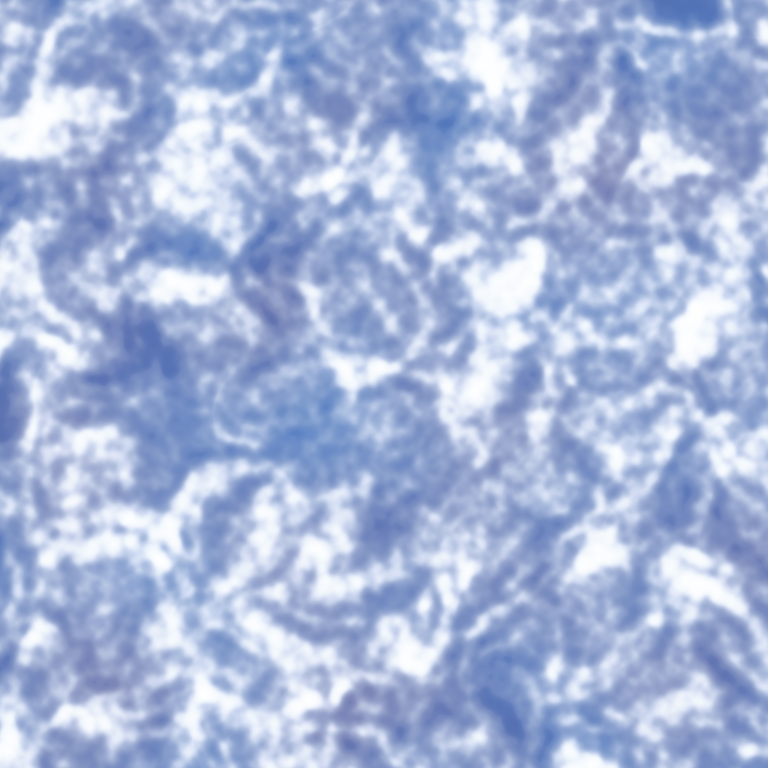
Give the GLSL for this texture, as a WebGL 1 fragment shader.

```glsl
precision highp float;
uniform vec2 u_resolution;

// Stain colours, deep to bare
const vec3 INK    = vec3(0.33, 0.44, 0.70);
const vec3 DEEP   = vec3(0.44, 0.53, 0.75);
const vec3 BLUE   = vec3(0.52, 0.60, 0.78);
const vec3 MID    = vec3(0.60, 0.67, 0.83);
const vec3 PALE   = vec3(0.70, 0.76, 0.88);
const vec3 MIST   = vec3(0.82, 0.86, 0.95);
const vec3 GAP    = vec3(0.95, 0.97, 0.99);
const vec3 BARE   = vec3(1.0);
const vec3 VIOLET = vec3(0.016, -0.004, -0.012);

// Feature frequencies, in cells per canvas height
const float REGION_FREQ = 4.0;
const float STRAND_FREQ = 7.0;
const float CLUMP_FREQ  = 14.0;
const float SPECK_FREQ  = 26.0;
const float FINE_FREQ   = 50.0;
const float GRAIN_FREQ  = 95.0;

// Feature strengths
const float REGION_AMP = 0.25;
const float STRAND_AMP = 0.50;
const float CLUMP_AMP  = 0.55;
const float SPECK_AMP  = 0.45;
const float FINE_AMP   = 0.30;
const float GRAIN_AMP  = 0.07;

const float STRAND_ANGLE = 1.15;
const float STRAND_STRETCH = 1.55;
const float WARP = 0.018;
const float NOISE_DEVIATION = 0.2117;

vec2 randomDirection(vec2 cell) {
  float angle = 6.28318 * fract(sin(dot(cell, vec2(127.1, 311.7))) * 43758.5453);
  return vec2(cos(angle), sin(angle));
}

// Gradient noise scaled to unit deviation
float noise(vec2 p) {
  vec2 i = floor(p), f = fract(p);
  vec2 s = f * f * (3.0 - 2.0 * f);
  float a = dot(randomDirection(i), f);
  float b = dot(randomDirection(i + vec2(1.0, 0.0)), f - vec2(1.0, 0.0));
  float c = dot(randomDirection(i + vec2(0.0, 1.0)), f - vec2(0.0, 1.0));
  float d = dot(randomDirection(i + vec2(1.0, 1.0)), f - vec2(1.0, 1.0));
  return mix(mix(a, b, s.x), mix(c, d, s.x), s.y) / NOISE_DEVIATION;
}

vec2 rotate(vec2 p, float angle) {
  float c = cos(angle), s = sin(angle);
  return vec2(c * p.x + s * p.y, c * p.y - s * p.x);
}

float ramp(float low, float high, float x) {
  return clamp((x - low) / (high - low), 0.0, 1.0);
}

// Colour by rank: each stop sits at the middle of its share
vec3 stain(float rank) {
  vec3 c = mix(INK, DEEP, ramp(0.0, 0.055, rank));
  c = mix(c, BLUE, ramp(0.055, 0.225, rank));
  c = mix(c, MID, ramp(0.225, 0.46, rank));
  c = mix(c, PALE, ramp(0.46, 0.67, rank));
  c = mix(c, MIST, ramp(0.67, 0.825, rank));
  c = mix(c, GAP, ramp(0.825, 0.945, rank));
  return mix(c, BARE, ramp(0.945, 1.0, rank));
}

void main() {
  vec2 p = gl_FragCoord.xy / u_resolution.y;

  // Bent coordinates, stretched along the strands
  vec2 bend = vec2(noise(p * 9.0 + 3.7), noise(p * 9.0 + 41.3));
  vec2 q = p + WARP * bend;
  vec2 along = rotate(q, STRAND_ANGLE) / vec2(STRAND_STRETCH, 1.0);

  // Regions, ridged strands, clumps and specks
  float region = noise(p * REGION_FREQ + 17.2);
  float strand = (0.798 - abs(noise(along * STRAND_FREQ + 8.1))) / 0.603;
  float clump = noise(along * CLUMP_FREQ + 63.4);
  float speck = noise(rotate(q, 0.6) * SPECK_FREQ + 29.8);
  float fine = noise(rotate(p, 0.9) * FINE_FREQ + 5.5);
  float grain = noise(rotate(p, 0.3) * GRAIN_FREQ + 77.7);

  float tone = REGION_AMP * region + STRAND_AMP * strand + CLUMP_AMP * clump
             + SPECK_AMP * speck + FINE_AMP * fine + GRAIN_AMP * grain;
  float power = REGION_AMP * REGION_AMP + STRAND_AMP * STRAND_AMP
              + CLUMP_AMP * CLUMP_AMP + SPECK_AMP * SPECK_AMP
              + FINE_AMP * FINE_AMP + GRAIN_AMP * GRAIN_AMP;
  float rank = 1.0 / (1.0 + exp(-1.702 * tone / sqrt(power)));

  // Slight violet drift within the stained tissue
  float drift = noise(p * 6.0 + 51.9) * (1.0 - rank);
  gl_FragColor = vec4(clamp(stain(rank) + VIOLET * drift, 0.0, 1.0), 1.0);
}
```
